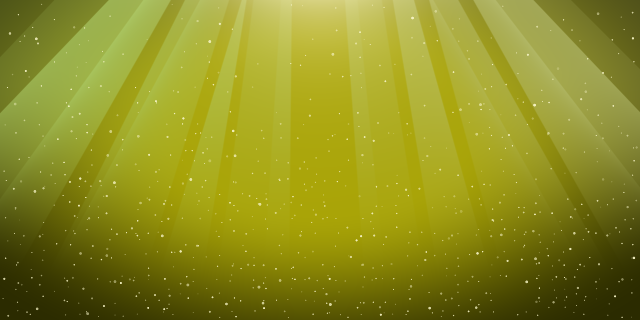
This background is drawn by a WebGL 1 fragment shader. Its source:

```glsl
precision highp float;

uniform vec2 u_resolution;

const vec3 OLIVE = vec3(0.66, 0.64, 0.02);
const vec3 DEEP = vec3(0.17, 0.17, 0.0);
const vec3 LEFT_LIGHT = vec3(0.68, 0.81, 0.42);
const vec3 RIGHT_LIGHT = vec3(0.72, 0.75, 0.45);
const vec3 PALE = vec3(0.95, 0.93, 0.70);

float hash(vec2 p) {
  vec3 q = fract(vec3(p.xyx) * 0.1031);
  q += dot(q, q.yzx + 33.33);
  return fract((q.x + q.y) * q.z);
}

// Offset outward from a slanted line; line = (start at the top, slope)
float outside(vec2 q, vec2 line) {
  return q.x - line.x - line.y * q.y;
}

// Strip between two slanted lines: xy is the inner one, zw the outer one
float strip(vec2 q, vec4 lines, float soft) {
  float inner = smoothstep(-soft, soft, outside(q, lines.xy));
  float outer = smoothstep(-soft, soft, outside(q, lines.zw));
  return inner * (1.0 - outer);
}

// Sharp outer rim that fades toward the centre
float rim(vec2 q, vec2 line, float width, float soft) {
  float d = outside(q, line);
  return exp(min(d, 0.0) / width) * (1.0 - smoothstep(-soft, soft, d));
}

// Amount of light in the fan; q = (distance from the axis, depth)
float lightFan(vec2 q, float side, float soft) {
  vec4 beam = mix(vec4(0.088, 0.01, 0.122, 0.063), vec4(0.078, 0.07, 0.117, 0.10), side);
  vec4 gapA = mix(vec4(0.208, 0.13, 0.229, 0.16), vec4(0.193, 0.155, 0.227, 0.165), side);
  vec4 gapB = mix(vec4(0.245, 0.30, 0.284, 0.31), vec4(0.294, 0.28, 0.341, 0.27), side);
  vec4 gapC = mix(vec4(0.422, 0.50, 0.466, 0.57), vec4(0.432, 0.56, 0.479, 0.56), side);
  vec4 rims = mix(vec4(0.375, 0.54, 0.552, 0.72), vec4(0.354, 0.56, 0.549, 0.77), side);
  vec4 ends = mix(vec4(0.66, 0.96, 0.83, 0.95), vec4(0.667, 0.95, 0.784, 1.0), side);

  float spread = q.x / (q.y + 0.75);
  float wash = 0.24 + 0.40 * smoothstep(0.25, 0.75, spread);
  float light = wash * strip(q, vec4(beam.zw, ends.xy), soft);
  light += 0.38 * strip(q, beam, soft);
  light += 0.22 * strip(q, vec4(gapA.zw, gapB.xy), soft);
  light += 0.20 * rim(q, rims.xy, 0.045, soft);
  light += 0.20 * rim(q, rims.zw, 0.05, soft);
  light += 0.10 * rim(q, ends.xy, 0.10, soft);
  light += 0.34 * strip(q, ends, soft);
  light += 0.22 * smoothstep(-soft, soft, outside(q, ends.zw));

  // Dark gaps between the beams
  light *= 1.0 - 0.85 * strip(q, gapA, soft);
  light *= 1.0 - 0.85 * strip(q, gapB, soft);
  light *= 1.0 - 0.70 * strip(q, gapC, soft);
  return light * (1.0 - smoothstep(0.2, 0.88, q.y));
}

// One grid of scattered specks, denser toward the bottom
float specks(vec2 p, float scale, float radius, float seed, float pixel) {
  vec2 cell = floor(p * scale);
  vec2 key = cell + seed;
  vec2 jitter = vec2(hash(key + 17.3), hash(key + 41.7));
  vec2 centre = (cell + 0.2 + 0.6 * jitter) / scale;
  float size = radius * mix(0.55, 1.0, hash(key + 73.1));
  float chance = mix(0.55, 0.14, smoothstep(0.0, 1.0, centre.y));
  float present = step(hash(key), chance);
  float dotMask = 1.0 - smoothstep(size - pixel * 0.5, size + pixel * 0.5, length(p - centre));
  return dotMask * present * mix(0.25, 0.95, hash(key + 97.9));
}

void main() {
  float pixel = 1.0 / u_resolution.y;
  vec2 p = (gl_FragCoord.xy - vec2(0.5 * u_resolution.x, 0.0)) * pixel;
  float depth = 1.0 - p.y;
  vec2 q = vec2(abs(p.x), depth);

  // Broad dome of colour with dark lower corners
  float dome = length(vec2(p.x * 0.8, (depth - 0.4) * 1.35));
  vec3 color = mix(OLIVE, DEEP, smoothstep(0.35, 1.08, dome));

  // Fan of light, greener on the left
  vec3 lightColor = mix(LEFT_LIGHT, RIGHT_LIGHT, smoothstep(-0.7, 0.6, p.x));
  float light = lightFan(q, step(0.0, p.x), max(0.0025, pixel));
  color = mix(color, lightColor, clamp(light, 0.0, 0.9));

  // Pale glow at the top
  float glow = exp(-depth * 6.0 - p.x * p.x * 7.0);
  color = mix(color, PALE, 0.72 * glow);

  // Drifting specks from large to fine
  for (int i = 0; i < 3; i++) {
    float layer = float(i);
    float speck = specks(p, 13.0 + 7.0 * layer, 0.0046 - 0.0011 * layer, 31.0 * layer + 200.0, pixel);
    color = mix(color, vec3(0.97, 0.96, 0.78), speck);
  }

  gl_FragColor = vec4(color, 1.0);
}
```
